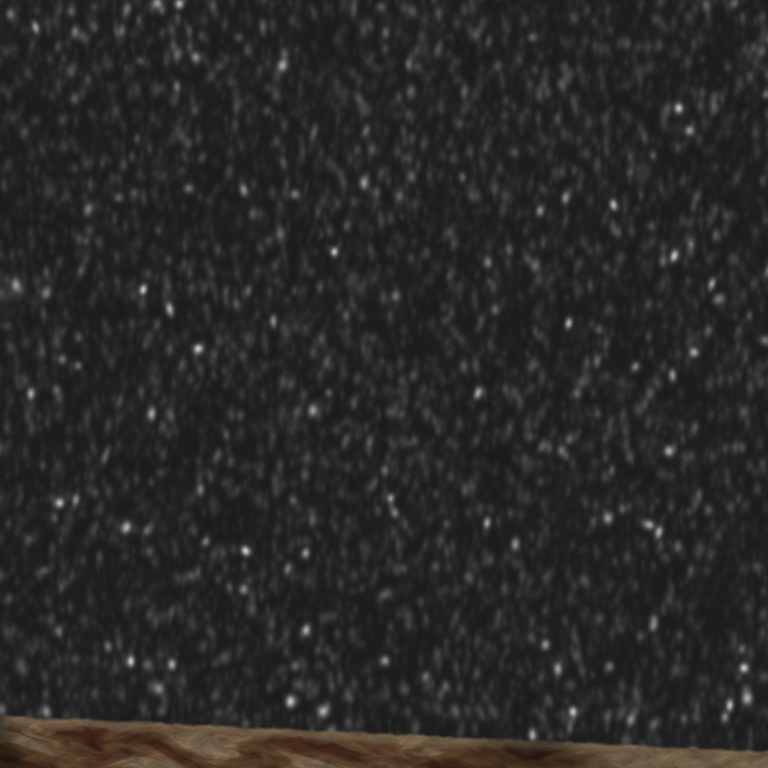
Give the GLSL for this texture, as a WebGL 2 fragment shader.

```glsl
#version 300 es
precision highp float;
// Dark granular sheet with pale mineral flecks above a worn, fibrous tan edge.
// Flecks are jittered soft ellipses in cellular grids, summed over several
// scales; the strip below is mottled with layered, warped sines.

uniform vec2 u_resolution;
out vec4 fragColor;

const vec3 SHEET = vec3(0.112, 0.109, 0.110);
const vec3 FLECK = vec3(1.0, 1.0, 1.01);
const vec3 TAN   = vec3(0.47, 0.41, 0.32);
const vec3 BROWN = vec3(0.33, 0.24, 0.16);
const vec3 RUST  = vec3(0.23, 0.13, 0.09);

vec3 hash3(vec2 cell, float seed) {
    vec3 q = fract(vec3(cell.xyx + seed) * vec3(0.1031, 0.1030, 0.0973));
    q += dot(q, q.yxz + 33.33);
    return fract((q.xxy + q.yzz) * q.zyx);
}

mat2 rotation(float angle) {
    float c = cos(angle), s = sin(angle);
    return mat2(c, s, -s, c);
}

// Sum of soft ellipses, one per cell; a higher rarity leaves fewer bright ones.
float flecks(vec2 p, vec2 cells, float radius, float rarity, float seed) {
    vec2 g = p * cells;
    vec2 base = floor(g);
    float sum = 0.0;
    for (int j = -1; j <= 1; j++) {
        for (int i = -1; i <= 1; i++) {
            vec2 cell = base + vec2(i, j);
            vec3 place = hash3(cell, seed);
            vec3 look = hash3(cell, seed + 57.0);
            vec2 d = rotation(0.9 * (look.x - 0.4)) * (g - cell - place.xy);
            d /= radius * vec2(mix(0.75, 1.05, look.y), mix(0.85, 1.3, look.z));
            sum += pow(place.z, rarity) * exp(-0.5 * dot(d, d));
        }
    }
    return sum;
}

// Smooth mottling in about -1..1 from sines that bend each other.
float mottle(vec2 p) {
    float sum = 0.0, weight = 0.5;
    for (int i = 0; i < 4; i++) {
        p += 0.6 * sin(p.yx * 1.3 + float(i) * 2.1);
        sum += weight * sin(p.x) * cos(p.y);
        p = rotation(0.7) * p * 1.9;
        weight *= 0.6;
    }
    return sum;
}

vec3 granularSheet(vec2 p) {
    float light = 0.055 * flecks(p, vec2(118.0, 78.0), 0.32, 2.0, 3.0);
    light += 0.145 * flecks(p, vec2(76.0, 52.0), 0.29, 3.0, 19.0);
    light += 0.16 * flecks(p + 0.013, vec2(60.0, 50.0), 0.24, 8.0, 41.0);
    // Rare glints
    light += 0.65 * flecks(p, vec2(46.0, 42.0), 0.19, 20.0, 83.0);
    light *= 1.0 + 0.25 * mottle(p * 17.0);
    return SHEET + FLECK * light + 0.006 * mottle(p * 40.0);
}

vec3 wornStrip(vec2 p, float depth) {
    float patches = mottle(p * vec2(24.0, 55.0) + 4.0);
    float fibres = mottle(p * vec2(85.0, 190.0));
    vec3 color = mix(BROWN, RUST, smoothstep(-0.1, 0.55, patches));
    // Pale frayed rim, widening into bare tan at the right
    float rim = 1.0 - smoothstep(0.004, 0.018, depth + 0.007 * fibres);
    float bare = smoothstep(0.74, 0.82, p.x + 0.03 * patches);
    float pale = max(rim * 0.75, bare * 0.7);
    pale = max(pale, 0.8 * smoothstep(0.05, 0.5, -patches));
    color = mix(color, TAN, pale);
    // Shaded patches near the left corner and right of the middle
    float corner = 1.0 - smoothstep(0.0, 0.04, p.x + 0.4 * (p.y - 0.03));
    float shade = smoothstep(0.60, 0.68, p.x) * (1.0 - smoothstep(0.72, 0.78, p.x));
    color *= 1.0 - 0.5 * corner - 0.3 * shade;
    return color * (1.0 + 0.22 * fibres);
}

void main() {
    vec2 p = gl_FragCoord.xy / u_resolution.y;
    float edge = 0.068 - 0.047 * p.x + 0.0025 * mottle(vec2(p.x * 70.0, 1.0));
    float depth = edge - p.y;
    float strip = smoothstep(-0.003, 0.003, depth);
    vec3 color = mix(granularSheet(p), wornStrip(p, depth), strip);
    fragColor = vec4(clamp(color, 0.0, 1.0), 1.0);
}
```
